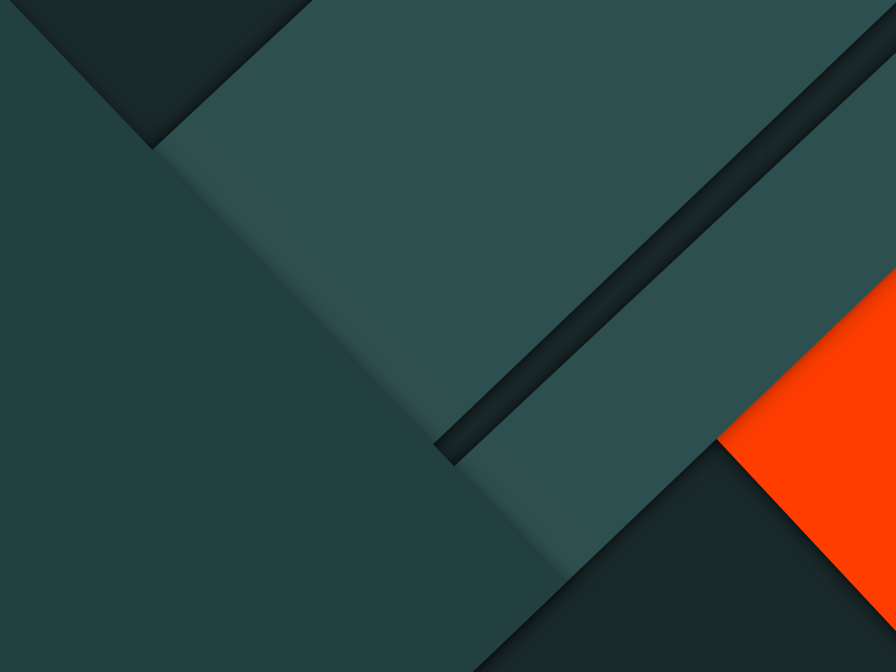
Write a WebGL 2 fragment shader that draws this background.

```glsl
#version 300 es
precision highp float;

uniform vec2 u_resolution;
out vec4 fragColor;

#define BASE_COLOR   vec3(0.102, 0.163, 0.170)
#define PANEL_COLOR  vec3(0.182, 0.308, 0.312)
#define TEAL_COLOR   vec3(0.133, 0.250, 0.257)
#define ORANGE_COLOR vec3(1.000, 0.240, 0.000)
#define SHADOW_WIDTH 0.011
#define DEEP_SHADOW  0.50
#define SOFT_SHADOW  0.24

// Signed distance to the line a-b, positive on its left
float edge(vec2 p, vec2 a, vec2 b) {
    vec2 d = normalize(b - a);
    return dot(p - a, vec2(-d.y, d.x));
}

// Lay a sheet (inside where dist > 0) over the colour, with a soft shadow
vec3 layer(vec3 below, vec3 sheet, float dist, float shadow) {
    float shade = shadow * exp(min(dist, 0.0) / SHADOW_WIDTH);
    float cover = smoothstep(-0.7, 0.7, dist * u_resolution.y);
    return mix(below * (1.0 - shade), sheet, cover);
}

void main() {
    // Height spans 0..1
    vec2 p = gl_FragCoord.xy / u_resolution.y;

    // Straight cuts shared by the sheets
    float tealCut   = edge(p, vec2(0.8385, 0.1354), vec2(0.0140, 1.0000));
    float cornerCut = edge(p, vec2(0.2274, 0.7778), vec2(0.4653, 1.0000));
    float slotTop   = edge(p, vec2(0.6441, 0.3385), vec2(1.3333, 0.9965));
    float slotBase  = edge(p, vec2(0.6753, 0.3056), vec2(1.3333, 0.9219));
    float lowerCut  = edge(p, vec2(0.7031, 0.0000), vec2(1.3333, 0.6024));
    float orangeCut = edge(p, vec2(1.0660, 0.3472), vec2(1.3333, 0.0608));

    // Sheets; the orange one tucks slightly under the panel
    float orange = min(0.01 - lowerCut, orangeCut);
    float panel  = max(min(slotTop, -cornerCut), min(lowerCut, -slotBase));
    float teal   = min(tealCut, lowerCut);

    // Stack from back to front
    vec3 color = layer(BASE_COLOR, ORANGE_COLOR, orange, DEEP_SHADOW);
    float panelShadow = mix(DEEP_SHADOW, SOFT_SHADOW, step(0.0, orange));
    color = layer(color, PANEL_COLOR, panel, panelShadow);
    color = layer(color, TEAL_COLOR, teal, SOFT_SHADOW);

    fragColor = vec4(color, 1.0);
}
```
